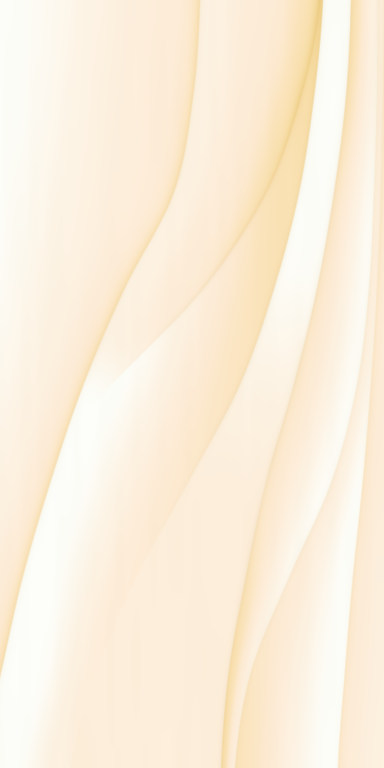
Reproduce this background procedurally as a WebGL 2 fragment shader.

```glsl
#version 300 es
precision highp float;
// Flowing cream and gold drapery: soft panels split by sweeping curved folds.
uniform vec2 u_resolution;
out vec4 fragColor;

// Catmull-Rom curve through nine evenly spaced knots, t from top to bottom.
float curve(float k[9], float t) {
    float s = clamp(t, 0.0, 0.9999) * 8.0;
    int i = int(s);
    float f = fract(s);
    float a = k[max(i - 1, 0)], b = k[i], c = k[i + 1], d = k[min(i + 2, 8)];
    return b + 0.5 * f * (c - a + f * (2.0 * a - 5.0 * b + 4.0 * c - d + f * (3.0 * (b - c) + d - a)));
}

// Antialiased coverage to the right of a fold.
float cover(float d) {
    float w = max(fwidth(d), 0.001);
    return smoothstep(-w, w, d);
}

// Fine crease drawn along a fold.
float crease(float d) {
    return exp(-abs(d) / 0.006);
}

float hash(vec2 p) {
    return fract(sin(dot(p, vec2(127.1, 311.7))) * 43758.5);
}

float noise(vec2 p) {
    vec2 i = floor(p), f = fract(p);
    f = f * f * (3.0 - 2.0 * f);
    return mix(mix(hash(i), hash(i + vec2(1, 0)), f.x),
               mix(hash(i + vec2(0, 1)), hash(i + vec2(1, 1)), f.x), f.y);
}

// Tone ramp: white, cream, peach, sand, gold.
vec3 silk(float s) {
    vec3 c = mix(vec3(0.99, 0.993, 0.975), vec3(0.99, 0.95, 0.89), smoothstep(0.0, 0.28, s));
    c = mix(c, vec3(0.99, 0.92, 0.835), smoothstep(0.22, 0.5, s));
    c = mix(c, vec3(0.98, 0.885, 0.71), smoothstep(0.45, 0.75, s));
    return mix(c, vec3(0.955, 0.845, 0.59), smoothstep(0.7, 1.0, s));
}

void main() {
    vec2 uv = gl_FragCoord.xy / u_resolution;
    float x = uv.x, t = 1.0 - uv.y;

    // Folds from left to right
    float foldA = curve(float[9](0.521, 0.503, 0.453, 0.325, 0.218, 0.133, 0.060, 0.003, -0.052), t);
    float foldB = curve(float[9](0.833, 0.784, 0.693, 0.529, 0.292, 0.06, -0.17, -0.4, -0.6), t);
    float foldC = curve(float[9](0.841, 0.818, 0.779, 0.714, 0.625, 0.492, 0.357, 0.253, 0.182), t);
    float foldD = curve(float[9](0.914, 0.901, 0.870, 0.826, 0.766, 0.695, 0.641, 0.596, 0.576), t);
    float foldE = curve(float[9](0.984, 0.982, 0.974, 0.961, 0.930, 0.865, 0.755, 0.654, 0.612), t);
    float foldF = curve(float[9](1.0, 0.997, 0.992, 0.982, 0.966, 0.945, 0.919, 0.898, 0.880), t);

    // Left panel: white corner warming toward its fold
    float left = 0.38 * smoothstep(-0.05, 0.42, x + 0.4 * t * t + 0.12 * t)
               + 0.32 * exp(-max(foldA - x, 0.0) / 0.04);

    // Central sheet, brightest at its lower left
    float reach = mix(0.38, 0.17, smoothstep(0.5, 0.95, t));
    float sheet = mix(0.9, 0.33, t) * (1.0 - smoothstep(0.0, reach, foldC - x));

    // Upper sheet, dissolving into the central one
    float upper = 0.24 + 0.08 * smoothstep(0.0, 0.12, x - foldA)
                + 0.62 * exp(-max(foldB - x, 0.0) / 0.085) * (1.0 - smoothstep(0.12, 0.54, t));
    upper = mix(upper, sheet, smoothstep(0.42, 0.55, t));

    // Ribbon, white above and peach below
    float ribbon = 0.02 + 0.36 * smoothstep(0.25, 0.68, t);

    // Right-hand pleats
    float u = clamp((x - foldD) / (foldE - foldD), 0.0, 1.0);
    float pleat = mix(0.56, 0.07, smoothstep(0.0, 1.0, u))
                + 0.24 * smoothstep(0.62, 0.95, t) + 0.18 * (1.0 - smoothstep(0.0, 0.35, t));
    float v = clamp((x - foldE) / max(foldF - foldE, 0.01), 0.0, 1.0);
    float lower = mix(mix(0.36, 0.66, smoothstep(0.6, 1.0, t)), 0.03,
                      smoothstep(0.0, 0.95, v) * smoothstep(0.3, 0.7, t));
    float rim = 0.3 + 0.28 * exp(-max(x - foldF, 0.0) / 0.04);

    // Layer the panels
    vec3 col = silk(left);
    vec3 centre = mix(silk(upper), silk(sheet), cover(x - foldB));
    col = mix(col, centre, cover(x - foldA));
    col = mix(col, silk(ribbon), cover(x - foldC));
    col = mix(col, silk(pleat), cover(x - foldD));
    col = mix(col, silk(lower), cover(x - foldE));
    col = mix(col, silk(rim), cover(x - foldF));

    // Creases and faint vertical brushing
    float lines = 0.8 * crease(x - foldA)
                + crease(x - foldB) * (1.0 - smoothstep(0.35, 0.54, t))
                + crease(x - foldC) * (1.0 - smoothstep(0.45, 0.78, t))
                + crease(x - foldD) + 0.6 * crease(x - foldE) + 0.4 * crease(x - foldF);
    col -= vec3(0.025, 0.04, 0.075) * min(lines, 1.2);
    col += (noise(uv * vec2(45.0, 7.0)) - 0.5) * vec3(0.004, 0.008, 0.014);
    fragColor = vec4(clamp(col, 0.0, 1.0), 1.0);
}
```
